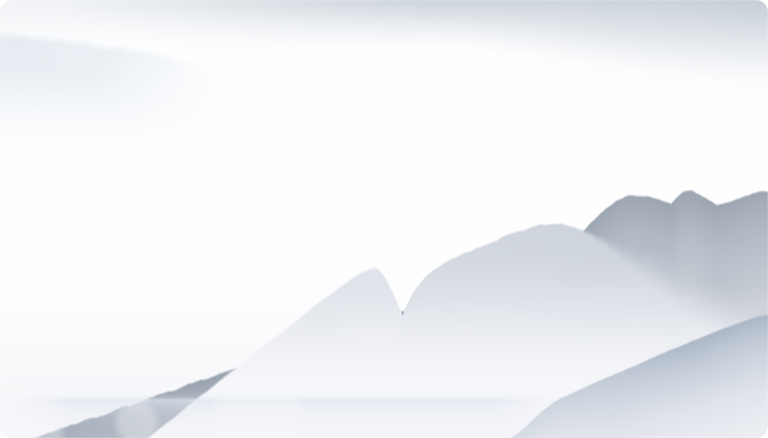
This background is drawn by a Shadertoy shader. Its source:

```glsl
#define MIST vec3(0.965, 0.968, 0.980)
#define PAPER vec3(0.995, 0.996, 1.0)
#define CLOUD_INK vec3(0.775, 0.805, 0.84)
#define FAR_INK vec3(0.895, 0.92, 0.945)
#define MID_INK vec3(0.79, 0.815, 0.85)
#define DARK_INK vec3(0.59, 0.63, 0.68)
#define FRONT_INK vec3(0.65, 0.70, 0.765)
#define WATER_INK vec3(0.875, 0.895, 0.93)
#define WATER_LEVEL 0.087
#define CORNER_RADIUS 0.016
#define EDGE_BLUR 0.004
#define ROUGHNESS 0.009

float hash(vec2 p) {
    return fract(sin(dot(p, vec2(127.1, 311.7))) * 43758.5453);
}

float noise(vec2 p) {
    vec2 i = floor(p), f = fract(p);
    f = f * f * (3.0 - 2.0 * f);
    return mix(mix(hash(i), hash(i + vec2(1, 0)), f.x),
               mix(hash(i + vec2(0, 1)), hash(i + vec2(1, 1)), f.x), f.y);
}

float fbm(vec2 p) {
    float sum = 0.0, amp = 0.5;
    for (int i = 0; i < 4; i++) {
        sum += amp * noise(p);
        p = p * 2.03 + 17.0;
        amp *= 0.5;
    }
    return sum;
}

// Rounded peak with its own slope on each side
float hump(float x, vec2 peak, float leftSlope, float rightSlope, float roundness) {
    float d = x - peak.x;
    float slope = d < 0.0 ? leftSlope : rightSlope;
    return peak.y - slope * (sqrt(d * d + roundness * roundness) - roundness);
}

// Coverage below a ridge line
float below(float depth, float blur) {
    return smoothstep(-blur, blur, depth);
}

vec3 inMist(vec3 ink, float density) {
    return mix(MIST, ink, clamp(density, 0.0, 1.0));
}

void mainImage(out vec4 fragColor, in vec2 fragCoord) {
    vec2 uv = fragCoord / iResolution.xy;
    float aspect = iResolution.y / iResolution.x;
    vec2 square = vec2(uv.x, uv.y * aspect);
    float x = uv.x, y = uv.y;
    float blur = max(EDGE_BLUR, 0.75 / iResolution.y);
    float wash = fbm(uv * vec2(5.0, 6.0)) - 0.47;
    float jag = (fbm(vec2(x * 70.0, 3.0)) - 0.47) * ROUGHNESS;

    // Sky and low haze
    vec3 col = mix(MIST, PAPER, smoothstep(0.03, 0.40, y));

    // Overhead cloud bank, hanging lower on the right
    float base = 0.875 - 0.10 * smoothstep(0.55, 1.0, x) + 0.025 * wash;
    float cloud = smoothstep(base, 1.04, y) * mix(0.28, 1.0, smoothstep(0.0, 0.6, x));
    col = mix(col, CLOUD_INK, cloud * (1.0 + 0.35 * wash));

    // Distant ridge on the left
    float farDepth = 0.925 - 0.22 * x - 0.1 * pow(x / 0.306, 8.0) + jag - y;
    float farFade = smoothstep(0.64, 0.90, y) * (1.0 - smoothstep(0.12, 0.32, x));
    col = mix(col, FAR_INK, below(farDepth, 0.013) * farFade * (0.85 + 0.6 * wash));

    // Dark crags on the right
    float crags = max(hump(x, vec2(0.825, 0.555), 2.0, 0.8, 0.03),
                  max(hump(x, vec2(0.895, 0.566), 3.0, 1.3, 0.015),
                      hump(x, vec2(1.02, 0.568), 0.6, 0.6, 0.03)));
    float cragDepth = crags + jag - y;
    float cragDensity = 0.95 * exp(-3.0 * max(cragDepth, 0.0)) + 0.2 * wash;
    col = mix(col, inMist(DARK_INK, cragDensity), below(cragDepth, blur));

    // Small pale peak
    float paleDepth = hump(x, vec2(0.488, 0.386), 1.4, 5.0, 0.02) + 0.5 * jag - y;
    float paleDensity = 0.5 * smoothstep(0.10, 0.40, y) + 0.15 * wash * smoothstep(0.1, 0.3, y);
    col = mix(col, inMist(MID_INK, paleDensity), below(paleDepth, blur * 1.3));

    // Middle mountain, its right flank dissolving over the crags
    float middle = hump(x, vec2(0.722, 0.489), 0.76, 1.1, 0.035);
    middle -= 0.09 * exp(-(x - 0.523) / 0.02);
    float midBlur = blur + 0.07 * smoothstep(0.74, 0.92, x);
    float midDensity = 0.92 * smoothstep(0.10, 0.50, y) + 0.25 * wash * smoothstep(0.1, 0.4, y);
    col = mix(col, inMist(MID_INK, midDensity), below(middle + jag - y, midBlur));

    // Water line with haze beneath
    float drop = WATER_LEVEL - y;
    float water = drop > 0.0 ? exp(-drop / 0.04) : exp(drop / 0.006);
    water *= smoothstep(-0.02, 0.12, x) * (1.0 - smoothstep(0.62, 0.74, x));
    col = mix(col, WATER_INK, 0.75 * water);

    // Mist puffs along the shore
    for (int i = 0; i < 3; i++) {
        float k = float(i);
        vec2 center = vec2(0.02 + 0.158 * k, 0.005 + 0.02 * hash(vec2(k, 4.0)));
        float radius = 0.066 - 0.035 * mod(k, 2.0);
        float puff = 1.0 - smoothstep(radius - 0.012, radius + 0.004, length(square - center));
        col = mix(col, MIST, 0.35 * puff);
    }

    // Front slope
    float frontDepth = hump(x, vec2(1.03, 0.287), 0.8, 0.8, 0.06) + 0.4 * jag - y;
    frontDepth -= 0.04 * (1.0 - smoothstep(0.66, 0.73, x));
    float frontDensity = exp(-7.0 * max(frontDepth, 0.0)) * mix(0.45, 0.95, smoothstep(0.66, 0.95, x));
    col = mix(col, inMist(FRONT_INK, frontDensity + 0.1 * wash), below(frontDepth, blur));

    // Rounded card corners
    vec2 halfSize = 0.5 * vec2(1.0, aspect);
    vec2 q = abs(square - halfSize) - halfSize + CORNER_RADIUS;
    float card = length(max(q, 0.0)) - CORNER_RADIUS;
    float pixel = 1.0 / iResolution.x;
    col = mix(col, vec3(1.0), smoothstep(-pixel, pixel, card));

    fragColor = vec4(col, 1.0);
}
```
